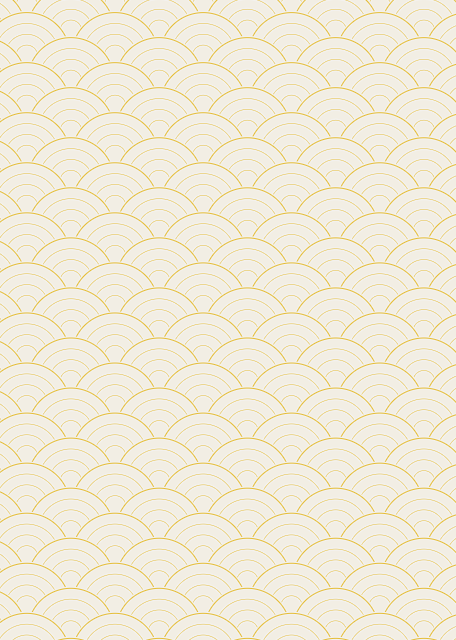
Reproduce this pattern procedurally as a WebGL 2 fragment shader.

```glsl
#version 300 es
precision highp float;
// Overlapping wave scales: staggered rows of discs, each with four concentric
// gold rings on cream paper. Rows are painted from back (upper) to front (lower),
// so every disc hides the lower part of those behind it.

uniform vec2 u_resolution;
out vec4 fragColor;

// Lengths are fractions of the canvas height.
const vec2 PITCH = vec2(0.1379, 0.03911);   // disc spacing, row spacing
const vec2 ORIGIN = vec2(0.3176, 0.5215);   // centre of one disc
const float RADIUS = 0.0677;
const float RINGS = 4.0;
const float RIM_WIDTH = 0.00162;
const float RING_WIDTH = 0.00082;

const vec3 PAPER = vec3(0.949, 0.933, 0.893);
const vec3 PALE = vec3(0.952, 0.946, 0.935);
const vec3 GOLD = vec3(0.900, 0.745, 0.220);

// Share of a pixel-wide window covered by a line at distance d.
float lineCoverage(float d, float width, float pixel) {
  float h = 0.5 * width;
  float overlap = min(d + 0.5 * pixel, h) - max(d - 0.5 * pixel, -h);
  return clamp(overlap / pixel, 0.0, 1.0);
}

// Offset from the nearest disc centre of a row; odd rows shift by half a disc.
vec2 discOffset(vec2 p, float row) {
  float x = p.x - 0.5 * PITCH.x * mod(row, 2.0);
  x -= PITCH.x * floor(x / PITCH.x + 0.5);
  return vec2(x, p.y - row * PITCH.y);
}

// Paints one opaque disc with its rings over the colour beneath.
vec3 paintDisc(vec3 under, vec2 offset, float pixel) {
  float r = length(offset);
  float spacing = RADIUS / RINGS;
  float ring = clamp(floor(r / spacing + 0.5), 1.0, RINGS);
  float d = abs(r - ring * spacing);
  float width = ring == RINGS ? RIM_WIDTH : RING_WIDTH;

  float inside = clamp((RADIUS - r) / pixel + 0.5, 0.0, 1.0);
  vec3 color = mix(under, PAPER, inside);
  // Faint light edge beside each line
  color = mix(color, PALE, 1.0 - smoothstep(0.0018, 0.0036, d));
  return mix(color, GOLD, lineCoverage(d, width, pixel));
}

void main() {
  float pixel = 1.0 / u_resolution.y;
  vec2 p = gl_FragCoord.xy * pixel - ORIGIN;
  float baseRow = floor(p.y / PITCH.y);

  // Only these neighbouring rows can reach the pixel.
  vec3 color = PAPER;
  for (int i = 1; i >= -2; i--) {
    color = paintDisc(color, discOffset(p, baseRow + float(i)), pixel);
  }
  fragColor = vec4(color, 1.0);
}
```
